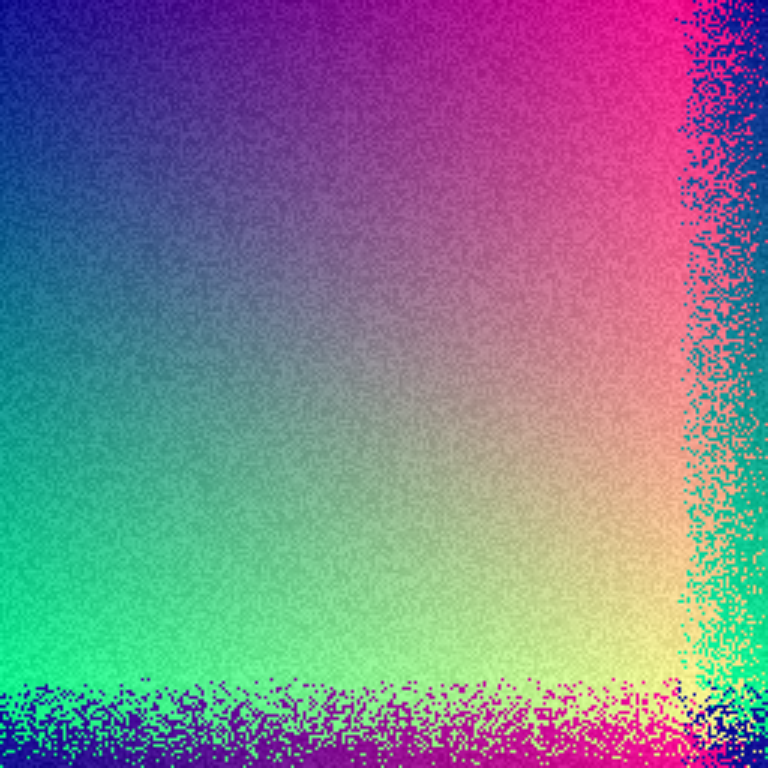
A Shadertoy shader for this background:

```glsl
const float GRAIN_CELLS = 256.0;   // grain cells across the canvas height
const float GRAIN_AMOUNT = 0.12;   // largest shift added to each channel
const float BASE_BLUE = 0.5;

// Sine-free hash: one value in 0..1 per cell
float hash21(vec2 cell) {
    vec3 p = fract(cell.xyx * 0.1031);
    p += dot(p, p.yzx + 33.33);
    return fract((p.x + p.y) * p.z);
}

// Red grows to the right, green grows downward
vec3 cornerGradient(vec2 uv, float blue) {
    return vec3(uv.x, 1.0 - uv.y, blue);
}

// Shift every channel by the grain; overflow wraps back to dark
vec3 wrapGrain(vec3 color, float grain, float amount) {
    return fract(color + grain * amount);
}

// Colour of one grain cell, taken at its centre
vec3 cellColor(vec2 cell, vec2 cellCount) {
    vec2 inside = clamp(cell, vec2(0.0), ceil(cellCount) - 1.0);
    vec2 uv = min((inside + 0.5) / cellCount, vec2(1.0));
    return wrapGrain(cornerGradient(uv, BASE_BLUE), hash21(inside), GRAIN_AMOUNT);
}

// Blend the four nearest cells after wrapping, which softens each speck
vec3 softGrain(vec2 uv, vec2 cellCount) {
    vec2 position = uv * cellCount - 0.5;
    vec2 cell = floor(position);
    vec2 blend = position - cell;
    vec3 lower = mix(cellColor(cell, cellCount),
                     cellColor(cell + vec2(1.0, 0.0), cellCount), blend.x);
    vec3 upper = mix(cellColor(cell + vec2(0.0, 1.0), cellCount),
                     cellColor(cell + vec2(1.0, 1.0), cellCount), blend.x);
    return mix(lower, upper, blend.y);
}

void mainImage(out vec4 fragColor, in vec2 fragCoord) {
    vec2 uv = fragCoord / iResolution.xy;
    vec2 cellCount = GRAIN_CELLS * iResolution.xy / iResolution.y;
    fragColor = vec4(softGrain(uv, cellCount), 1.0);
}
```
